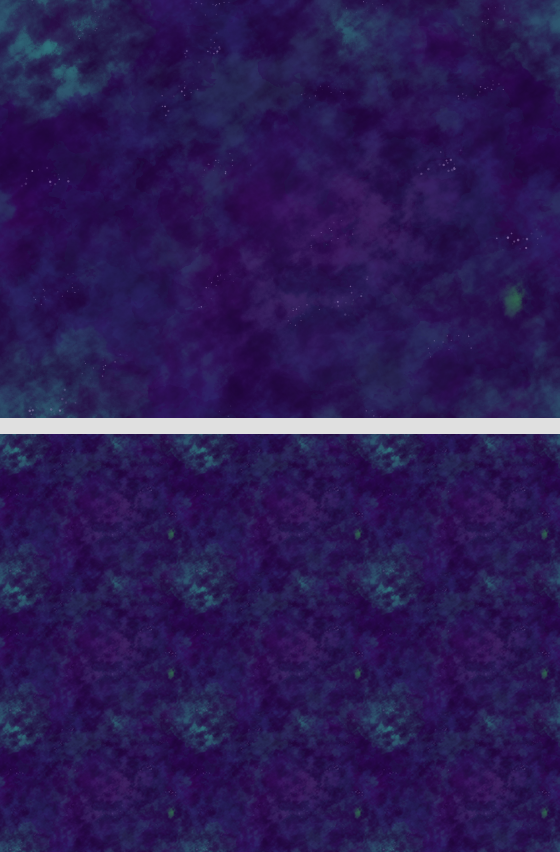
Top, the tile; bottom, the same tile 3 across and 3 down.
Give the GLSL for this texture, as a Shadertoy shader.

```glsl
// A seamless painted nebula: torn violet, indigo and teal clouds with star dust.
// Wrapping value noise is warped and thresholded into layers of pigment;
// soft blobs place the coloured glows, and nested loops scatter the stars.

const vec3 DEEP    = vec3(0.148, 0.025, 0.285);
const vec3 VIOLET  = vec3(0.172, 0.065, 0.335);
const vec3 MAGENTA = vec3(0.225, 0.035, 0.360);
const vec3 INDIGO  = vec3(0.140, 0.125, 0.350);
const vec3 SLATE   = vec3(0.152, 0.190, 0.325);
const vec3 MAUVE   = vec3(0.250, 0.135, 0.355);
const vec3 TEAL    = vec3(0.155, 0.305, 0.370);
const vec3 AQUA    = vec3(0.160, 0.450, 0.450);
const vec3 GREEN   = vec3(0.170, 0.400, 0.270);
const vec3 STAR    = vec3(0.640, 0.550, 0.760);

float hash(vec2 p) {
    vec3 q = fract(p.xyx * 0.1031);
    q += dot(q, q.yzx + 33.33);
    return fract((q.x + q.y) * q.z);
}

vec2 hash2(vec2 p) {
    return vec2(hash(p), hash(p + 57.0));
}

// Value noise that repeats after a whole number of cells
float noise(vec2 p, vec2 period, float seed) {
    vec2 cell = floor(p);
    vec2 f = p - cell;
    f = f * f * (3.0 - 2.0 * f);
    vec2 lo = mod(cell, period) + seed;
    vec2 hi = mod(cell + 1.0, period) + seed;
    return mix(mix(hash(lo), hash(vec2(hi.x, lo.y)), f.x),
               mix(hash(vec2(lo.x, hi.y)), hash(hi), f.x), f.y);
}

float fbm(vec2 p, vec2 period, float seed, int octaves) {
    float sum = 0.0, total = 0.0, gain = 1.0;
    for (int i = 0; i < octaves; i++) {
        sum += gain * noise(p, period, seed + float(i) * 19.0);
        total += gain;
        gain *= 0.6;
        p *= 2.0;
        period *= 2.0;
    }
    return sum / total;
}

float cloud(vec2 uv, vec2 cells, float seed) {
    return fbm(uv * cells, cells, seed, 6);
}

// Dry brush marks along the rising diagonal; the whole-number shear wraps
float brush(vec2 uv, vec2 cells, float seed) {
    return fbm(vec2(uv.x - uv.y, uv.x + uv.y) * cells, cells, seed, 3);
}

// A dab of paint: crisp at its rim, thinning towards its middle
float dab(float field, float rim) {
    return smoothstep(rim, rim + 0.025, field) * (1.0 - 0.8 * smoothstep(rim, rim + 0.2, field));
}

// Shortest offset on the tile, in units of its height
vec2 wrapOffset(vec2 a, vec2 b, float aspect) {
    vec2 d = a - b;
    return (d - round(d)) * vec2(aspect, 1.0);
}

float blob(vec2 uv, vec2 center, float radius, float aspect) {
    vec2 d = wrapOffset(uv, center, aspect) / radius;
    return exp(-dot(d, d));
}

// Loose diagonal clusters of small pale dots
float starDust(vec2 uv, float aspect, float pixel) {
    float light = 0.0;
    for (int c = 0; c < 20; c++) {
        float id = float(c);
        vec2 center = fract(vec2(0.7549, 0.5698) * id + 0.12 * hash2(vec2(id, 3.0)));
        vec2 d = wrapOffset(uv, center, aspect);
        if (dot(d, d) > 0.016) continue;
        float angle = mix(0.1, 0.85, hash(vec2(id, 11.0)));
        vec2 along = vec2(cos(angle), sin(angle));
        vec2 across = vec2(-along.y, along.x);
        float size = mix(0.0007, 0.0023, pow(hash(vec2(id, 23.0)), 2.0));
        for (int s = 0; s < 16; s++) {
            vec2 key = vec2(id * 7.0 + 5.0, float(s) + 31.0);
            vec2 r = hash2(key) - 0.5;
            vec2 star = along * r.x * 0.12 + across * r.y * 0.05;
            float radius = size * mix(0.5, 1.4, hash(key + 91.0));
            float glow = mix(0.1, 0.8, pow(hash(key + 140.0), 1.5));
            float rim = smoothstep(radius - pixel * 0.5, radius + pixel * 0.8, length(d - star));
            light = max(light, glow * (1.0 - rim));
        }
    }
    return light;
}

void mainImage(out vec4 fragColor, in vec2 fragCoord) {
    vec2 uv = fragCoord / iResolution.xy;
    float aspect = iResolution.x / iResolution.y;

    // Warped coordinates give the clouds their ragged outlines
    vec2 bend = vec2(cloud(uv, vec2(12.0, 9.0), 3.0), cloud(uv, vec2(12.0, 9.0), 41.0)) - 0.5;
    vec2 w = uv + 0.04 * bend;
    float fine = cloud(uv + 0.015 * bend, vec2(24.0, 18.0), 67.0);
    float streak = brush(uv, vec2(36.0, 12.0), 83.0);
    float paint = clamp(0.5 + 1.7 * (fine - 0.5) + 0.5 * (streak - 0.5), 0.0, 1.0);

    // Violet ground with indigo and slate washes
    vec3 color = mix(DEEP, VIOLET, smoothstep(0.32, 0.60, cloud(w, vec2(7.0, 5.0), 101.0)));
    color = mix(color, MAGENTA, 0.6 * smoothstep(0.50, 0.72, cloud(w, vec2(5.0, 4.0), 131.0)));
    float wash = cloud(w, vec2(5.0, 4.0), 163.0) + 0.25 * (paint - 0.5);
    color = mix(color, INDIGO, 0.7 * smoothstep(0.45, 0.68, wash));
    float haze = cloud(w, vec2(6.0, 5.0), 197.0) + 0.3 * (paint - 0.5);
    color = mix(color, SLATE, 0.6 * smoothstep(0.51, 0.74, haze));

    // Crisp overlapping dabs, dark and light
    color = mix(color, DEEP, 0.45 * dab(cloud(w, vec2(7.0, 6.0), 251.0), 0.52));
    color = mix(color, INDIGO, 0.4 * dab(cloud(w, vec2(9.0, 7.0), 283.0), 0.53));

    // Soft mauve bank near the middle
    float bank = blob(w, vec2(0.50, 0.32), 0.16, aspect) + blob(w, vec2(0.69, 0.50), 0.17, aspect);
    color = mix(color, MAUVE, 0.6 * min(bank, 1.0) * smoothstep(0.25, 0.8, paint));

    // Torn teal cloud across the corner, with fainter patches
    float reach = length(wrapOffset(w, vec2(0.06, 0.95), aspect));
    float torn = smoothstep(0.0, 0.025, 0.25 - reach + 0.4 * (cloud(w, vec2(6.0, 5.0), 223.0) - 0.5));
    torn *= mix(0.4, 1.0, blob(w, vec2(0.09, 0.90), 0.24, aspect));
    color = mix(color, TEAL, torn * mix(0.1, 0.9, paint));
    float patches = 0.9 * blob(w, vec2(0.63, 0.93), 0.11, aspect) + 0.5 * blob(w, vec2(0.08, 0.09), 0.16, aspect);
    color = mix(color, TEAL, 0.75 * patches * paint);
    float sparks = blob(w, vec2(0.11, 0.91), 0.11, aspect) + 0.6 * blob(w, vec2(0.61, 0.92), 0.04, aspect);
    color = mix(color, AQUA, 0.7 * sparks * smoothstep(0.50, 0.80, paint));

    // Green ember
    float ember = 0.3 * blob(w, vec2(0.91, 0.27), 0.09, aspect) + 0.55 * blob(w, vec2(0.93, 0.285), 0.03, aspect);
    color = mix(color, GREEN, ember * smoothstep(0.2, 0.8, paint));

    // Pigment grain, then stars
    color *= 0.83 + 0.34 * paint;
    color = mix(color, STAR, 0.8 * starDust(uv, aspect, 1.0 / iResolution.y));
    fragColor = vec4(color, 1.0);
}
```
